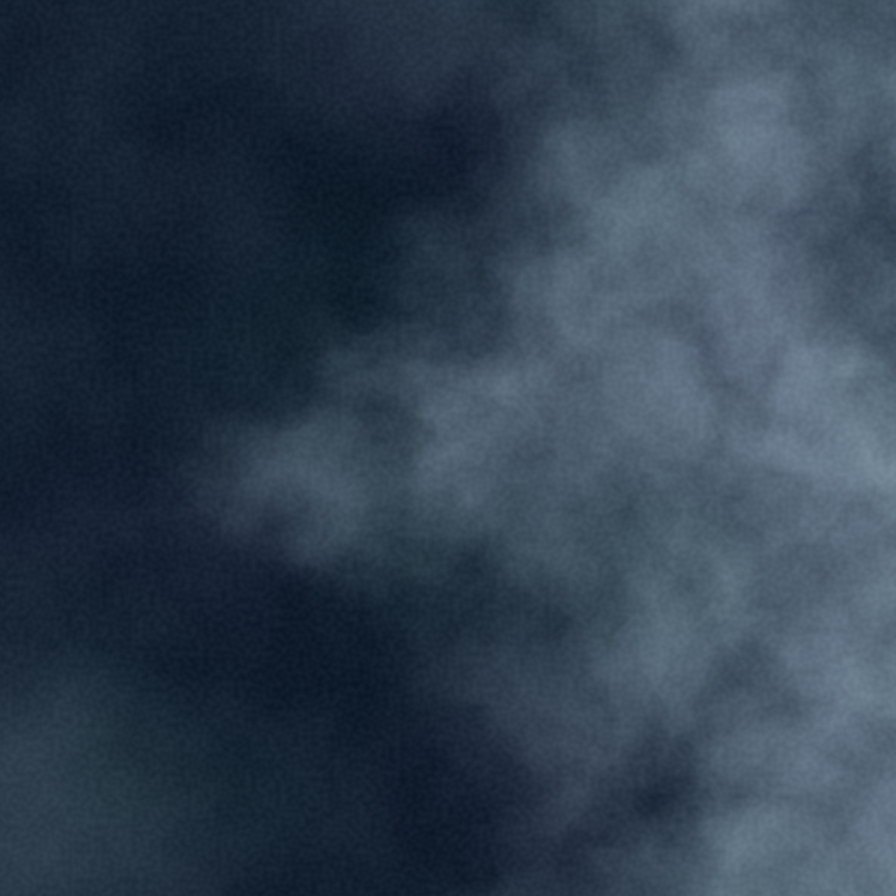
Give the GLSL for this texture, as a Shadertoy shader.

```glsl
const vec3 NIGHT_SKY = vec3(0.055, 0.105, 0.165);
const vec3 PALE_CLOUD = vec3(0.425, 0.505, 0.565);
const vec3 TINT_SHIFT = vec3(0.012, -0.006, 0.012);

const float CLOUD_SCALE = 5.5;
const float OCTAVE_GAIN = 0.58;
const float WARP_SCALE = 4.0;
const float WARP_AMOUNT = 0.065;
const float CLOUD_LEVEL = 0.67;
const float HAZE_LEVEL = 0.045;
const float CLEAR_CONTRAST = 0.10;
const float CLOUD_CONTRAST = 0.36;
const float GRAIN_SCALE = 150.0;
const float GRAIN_AMOUNT = 0.034;

// Bank edge: its usual x, and the sloping tongue reaching left from it
const float BANK_EDGE = 0.62;
const float TONGUE_REACH = 0.34;
const float TONGUE_HEIGHT = 0.41;
const float TONGUE_SLOPE = 0.22;
const float TONGUE_WIDTH = 0.16;
const float EDGE_BEFORE = 0.17;
const float EDGE_AFTER = 0.24;

// Soft light and dark patches: centre, radius, strength
const int PATCH_COUNT = 8;
const vec4 PATCHES[PATCH_COUNT] = vec4[](
    vec4(0.92, 0.57, 0.12, 0.25),
    vec4(0.92, 0.05, 0.14, 0.16),
    vec4(0.03, 0.10, 0.19, 0.25),
    vec4(0.46, 1.02, 0.14, 0.22),
    vec4(0.86, 0.25, 0.07, -0.25),
    vec4(0.98, 0.76, 0.08, -0.24),
    vec4(0.60, 0.44, 0.06, -0.16),
    vec4(0.75, 0.09, 0.09, -0.32));

vec2 randomGradient(vec2 cell) {
    vec3 p = fract(cell.xyx * vec3(0.1031, 0.1030, 0.0973));
    p += dot(p, p.yzx + 33.33);
    float angle = 6.2832 * fract((p.x + p.y) * p.z);
    return vec2(cos(angle), sin(angle));
}

float gradientNoise(vec2 p) {
    vec2 cell = floor(p);
    vec2 f = fract(p);
    vec2 blend = f * f * f * (f * (f * 6.0 - 15.0) + 10.0);
    vec2 right = vec2(1.0, 0.0);
    vec2 up = vec2(0.0, 1.0);
    float a = dot(randomGradient(cell), f);
    float b = dot(randomGradient(cell + right), f - right);
    float c = dot(randomGradient(cell + up), f - up);
    float d = dot(randomGradient(cell + 1.0), f - 1.0);
    return mix(mix(a, b, blend.x), mix(c, d, blend.x), blend.y);
}

float fbm(vec2 p) {
    const mat2 TURN = mat2(0.8, 0.6, -0.6, 0.8);
    float sum = 0.0;
    float amplitude = 1.0;
    for (int octave = 0; octave < 5; octave++) {
        sum += amplitude * gradientNoise(p);
        p = TURN * p * 2.03 + 17.3;
        amplitude *= OCTAVE_GAIN;
    }
    return sum;
}

// Cover of the large cloud bank, 0 in clear sky and 1 inside
float bankCover(vec2 p) {
    float offset = (p.y - TONGUE_HEIGHT - TONGUE_SLOPE * p.x) / TONGUE_WIDTH;
    float edge = BANK_EDGE - TONGUE_REACH * exp(-offset * offset);
    return smoothstep(edge - EDGE_BEFORE, edge + EDGE_AFTER, p.x);
}

float patchLight(vec2 p) {
    float light = 0.0;
    for (int i = 0; i < PATCH_COUNT; i++) {
        vec2 offset = (p - PATCHES[i].xy) / PATCHES[i].z;
        light += PATCHES[i].w * exp(-dot(offset, offset));
    }
    return light;
}

void mainImage(out vec4 fragColor, in vec2 fragCoord) {
    vec2 uv = fragCoord / iResolution.xy;

    // Drifting, billowed outline
    vec2 warp = vec2(fbm(uv * WARP_SCALE + 5.7), fbm(uv * WARP_SCALE + 41.2));
    vec2 p = uv + WARP_AMOUNT * warp;

    // Brightness from broad cover, patches and billows
    float cover = bankCover(p);
    float billows = fbm(uv * CLOUD_SCALE + 0.15 * warp + 23.1);
    float light = HAZE_LEVEL + CLOUD_LEVEL * cover + patchLight(p);
    light += billows * mix(CLEAR_CONTRAST, CLOUD_CONTRAST, sqrt(cover));
    light = clamp(light, 0.0, 1.1);

    // Colour with a slow tint drift and faint film grain
    vec3 color = mix(NIGHT_SKY, PALE_CLOUD, light);
    color += TINT_SHIFT * gradientNoise(uv * WARP_SCALE + 71.0);
    color += GRAIN_AMOUNT * gradientNoise(uv * GRAIN_SCALE);
    fragColor = vec4(color, 1.0);
}
```
